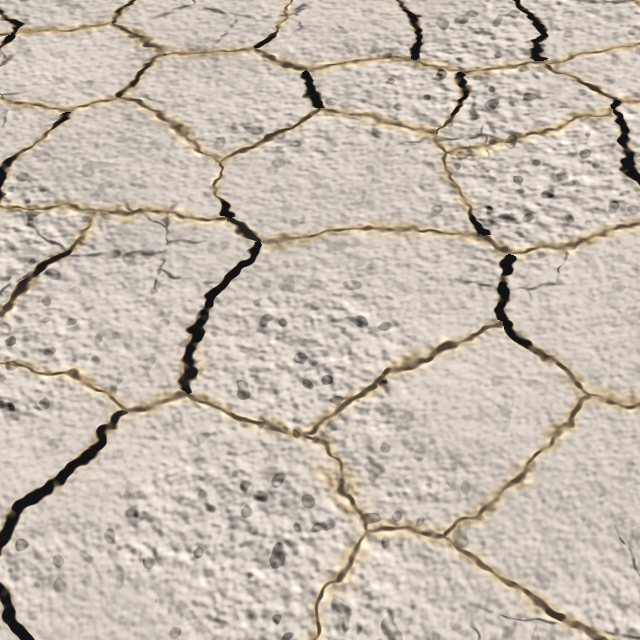
A WebGL 2 fragment shader for this texture:

```glsl
#version 300 es
precision highp float;

uniform vec2 u_resolution;
out vec4 fragColor;

#define HORIZON 1.8
#define PLATE_SCALE vec2(3.6, 7.0)
#define HAIRLINE 0.0034
#define GAP 0.0115
#define SOFTNESS 0.0028
#define GRAIN 62.0
#define RELIEF 0.23
#define CLAY_TONE 0.785
#define CLAY_TINT vec3(1.047, 1.0, 0.948)
#define RIM_TINT vec3(1.05, 0.99, 0.87)

vec2 hash2(vec2 p) {
    vec3 a = fract(vec3(p.xyx) * vec3(0.1031, 0.1030, 0.0973));
    a += dot(a, a.yzx + 33.33);
    return fract((a.xx + a.yz) * a.zy);
}

// Cellular noise: one raised or sunken round bump per cell, zero on average
float bumps(vec2 p) {
    vec2 cell = floor(p), f = p - cell;
    float sum = 0.0;
    for (int j = -1; j <= 1; j++)
    for (int i = -1; i <= 1; i++) {
        vec2 o = vec2(i, j);
        vec2 r = o + hash2(cell + o + 100.0) - f;
        float k = max(1.0 - dot(r, r), 0.0);
        sum += k * k * (2.0 * hash2(cell + o + 171.0).x - 1.0);
    }
    return sum;
}

vec2 seedPoint(vec2 cell) {
    return 0.1 + 0.8 * hash2(cell + 57.0);
}

// Distance to the nearest plate border, and the direction towards it
vec3 plateBorder(vec2 p) {
    vec2 cell = floor(p), f = p - cell, home = vec2(0.0), toSeed = vec2(0.0);
    float nearest = 9.0;
    for (int j = -1; j <= 1; j++)
    for (int i = -1; i <= 1; i++) {
        vec2 o = vec2(i, j), r = o + seedPoint(cell + o) - f;
        float d = dot(r, r);
        if (d < nearest) { nearest = d; toSeed = r; home = o; }
    }
    vec3 border = vec3(9.0, 0.0, 1.0);
    for (int j = -2; j <= 2; j++)
    for (int i = -2; i <= 2; i++) {
        vec2 o = home + vec2(i, j), r = o + seedPoint(cell + o) - f;
        vec2 between = r - toSeed;
        if (dot(between, between) > 1e-4) {
            vec2 n = normalize(between);
            float d = dot(0.5 * (toSeed + r), n);
            if (d < border.x) border = vec3(d, n);
        }
    }
    return border;
}

// Distance and direction turned from the ground plane to canvas units
vec3 toCanvas(vec3 border, float x, float depth) {
    vec2 k = PLATE_SCALE / depth, n = border.yz;
    vec2 g = vec2(n.x * k.x, (n.x * x * k.x + n.y * k.y) / depth);
    float steepness = length(g);
    return vec3(border.x / steepness, g / steepness);
}

float surfaceHeight(vec2 q, float rough) {
    vec2 streak = vec2(dot(q, vec2(0.82, 0.57)), dot(q, vec2(-0.57, 0.82)));
    return bumps(q * GRAIN) * mix(0.45, 1.0, rough)
         + bumps(q * GRAIN * 2.1 + 7.0) * 0.5
         + bumps(streak * vec2(14.0, 44.0)) * 0.75
         + bumps(q * 21.0 + 3.0) * 0.7;
}

void main() {
    vec2 uv = gl_FragCoord.xy / u_resolution;
    float soft = max(SOFTNESS, 1.0 / u_resolution.y);

    // Receding ground, with a wandering, jagged warp
    float depth = HORIZON - uv.y, x = uv.x - 0.5;
    float near = depth / HORIZON;
    vec2 ground = PLATE_SCALE * vec2(x, 1.0) / depth + vec2(4.3, 2.0);
    vec2 q = vec2(uv.x, uv.y * (1.0 + 0.45 * uv.y)) + 2.0;
    vec2 warped = ground + 0.05 * sin(ground.yx * vec2(5.3, 4.7) + vec2(0.0, 2.0))
                + 0.028 * vec2(bumps(ground * 8.0), bumps(ground * 8.0 + 40.0))
                + 0.014 * vec2(bumps(ground * 22.0), bumps(ground * 22.0 + 80.0));

    // Clay lit from the upper right
    float rough = smoothstep(-0.3, 0.6, bumps(q * 4.5));
    vec2 toLight = vec2(0.0045, 0.0055);
    float slope = surfaceHeight(q, rough) - surfaceHeight(q + toLight, rough);
    float tone = CLAY_TONE + RELIEF * mix(0.6, 1.1, rough) * slope
               + 0.03 * bumps(q * 7.0 + 9.0) + 0.025 * bumps(q * 150.0);
    float pits = smoothstep(0.5, 0.85, bumps(q * vec2(58.0, 46.0) + 31.0));
    tone -= pits * mix(0.08, 0.3, rough);
    tone -= 0.5 * max(tone - 0.81, 0.0);
    vec3 color = CLAY_TINT * tone;

    // Crumbled, sunlit rims beside the main cracks
    vec3 crack = toCanvas(plateBorder(warped), x, depth);
    float steep = abs(crack.y);
    float crumbs = bumps(q * 75.0 + 11.0);
    float rim = 1.0 - smoothstep(0.004, 0.024 * near, crack.x);
    float lit = smoothstep(-0.4, 0.6, crack.z);
    color *= mix(vec3(1.0), RIM_TINT, rim);
    color += rim * (0.06 * lit - 0.04 + 0.16 * crumbs);

    // Faint secondary cracks, present only in patches
    vec3 fine = toCanvas(plateBorder(warped * 1.7 + 13.0), x, depth);
    fine.x /= 1.7;
    float patchy = smoothstep(0.0, 0.45, bumps(ground * 1.9 + 5.0));
    float fineLine = 1.0 - smoothstep(0.0, soft + 0.002, fine.x);
    color *= 1.0 - 0.5 * patchy * fineLine * clamp(0.7 + crumbs, 0.0, 1.0);

    // Main cracks: steep ones gape black, level ones stay thin and brown
    float open = steep * steep * smoothstep(-0.45, 0.4, bumps(ground * 1.3 + 21.0));
    float halfWidth = near * (HAIRLINE + GAP * open) * (1.0 + 0.35 * crumbs);
    float line = 1.0 - smoothstep(halfWidth - soft, halfWidth + soft, crack.x);
    float strength = clamp(0.72 + 0.7 * open + 0.5 * crumbs, 0.2, 1.0);
    vec3 inside = mix(vec3(0.33, 0.28, 0.22), vec3(0.08, 0.075, 0.075), smoothstep(0.1, 0.5, open));
    color = mix(color, inside, line * strength);

    fragColor = vec4(clamp(color, 0.0, 1.0), 1.0);
}
```
